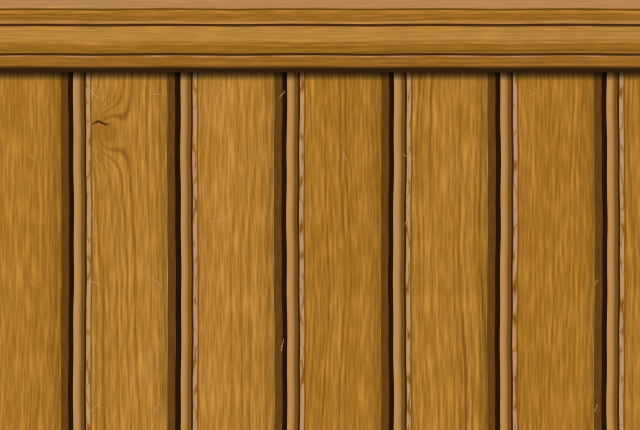
A WebGL 2 fragment shader for this texture:

```glsl
#version 300 es
precision highp float;
// Varnished pine wainscot: beaded vertical boards under a moulded horizontal rail.
uniform vec2 u_resolution;
out vec4 outColor;

const vec3 HONEY = vec3(0.66, 0.45, 0.135);
const vec3 GOLD  = vec3(0.75, 0.53, 0.23);
const vec3 AMBER = vec3(0.53, 0.34, 0.10);
const vec3 BROWN = vec3(0.38, 0.24, 0.08);
const vec3 WORN  = vec3(0.73, 0.56, 0.41);
const vec3 DARK  = vec3(0.20, 0.115, 0.035);

// One entry per board, left to right
const float TONE[7]  = float[](0.30, 0.70, 0.72, 0.30, 0.50, 0.25, 0.50);
const float GRAIN[7] = float[](0.40, 0.75, 0.65, 0.65, 1.00, 0.55, 0.70);
const float RINGS[7] = float[](18.0, 15.0, 12.0, 22.0, 15.0, 23.0, 14.0);
const float RAIL_BOTTOM = 0.68;
const float GROOVE_START = 0.57;

float hash(vec2 p) {
  vec3 q = fract(vec3(p.xyx) * 0.1031);
  q += dot(q, q.yzx + 33.33);
  return fract((q.x + q.y) * q.z);
}

// Soft-edged stripe between a and b
float band(float x, float a, float b, float soft) {
  return smoothstep(a - soft, a + soft, x) - smoothstep(b - soft, b + soft, x);
}

// Cellular noise: distance to the nearest scattered point
float cells(vec2 p) {
  vec2 base = floor(p);
  float nearest = 2.0;
  for (int j = -1; j <= 1; j++)
    for (int i = -1; i <= 1; i++) {
      vec2 c = base + vec2(i, j);
      vec2 point = c + vec2(hash(c), hash(c + 57.0));
      nearest = min(nearest, distance(p, point));
    }
  return nearest;
}

// Growth rings: one line of random place, width and depth in each unit of f
float rings(float f, float seed, float blur) {
  float dark = 0.0;
  for (int k = -1; k <= 1; k++) {
    float c = floor(f) + float(k);
    float place = hash(vec2(c, seed)), depth = hash(vec2(c, seed + 41.0));
    float d = abs(f - c - 0.2 - 0.6 * place);
    float line = 1.0 - smoothstep(0.0, mix(0.2, 0.42, place) + blur, d);
    dark = max(dark, line * mix(0.3, 1.0, depth));
  }
  return dark;
}

// Slow drift of the grain along its length
float wander(float along, float across, float seed) {
  return 0.035 * sin(along * 1.2 + seed * 4.0)
       + 0.012 * sin(along * 3.3 + seed * 9.0 + across * 5.0)
       + 0.003 * sin(along * 13.0 + seed + across * 25.0);
}

vec3 wood(vec2 p, float f, float seed, float tone, float depth, float blur) {
  float mottle = cells(p * vec2(5.0, 2.0) + seed * 13.0) - 0.45;
  float fibre = cells(p * vec2(42.0, 3.5) + seed * 17.0) - 0.45;
  vec3 col = mix(HONEY, GOLD, clamp(tone + 0.5 * mottle + 0.5 * fibre, 0.0, 1.0));
  float patchy = 0.72 + 0.28 * sin(p.x * 7.0 + seed * 3.0 + p.y * 0.6);
  float line = rings(f, seed, blur) * depth * patchy;
  col = mix(col, mix(AMBER, BROWN, line * 0.7), line * 0.85);
  return col * (1.0 + 0.17 * fibre);
}

vec3 board(vec2 p, float id, float px) {
  int n = clamp(int(id) + 1, 0, 6);
  float f = p.x + wander(p.y, p.x, id);
  vec2 k = (p - vec2(0.40, 1.24)) * vec2(1.0, 0.7);
  float knot = (id == 0.0) ? exp(-dot(k, k) * 34.0) : 0.0;
  vec3 col = wood(p, (f + 0.33 * knot) * RINGS[n], id + 3.0, TONE[n], GRAIN[n], px * RINGS[n]);
  col = mix(col, AMBER, 0.4 * knot);
  float crack = length((k + vec2(0.03, 0.06 + 0.01 * sin(p.x * 40.0))) * vec2(1.0, 9.0));
  if (id == 0.0) col = mix(col, DARK, 0.7 * (1.0 - smoothstep(0.04, 0.12, crack)));
  return col * (1.0 - 0.12 * smoothstep(0.85, 1.0, p.x));
}

// Bead, quirks and rubbed edge between two boards
vec3 groove(vec3 col, vec2 p, float id, float px) {
  float vary = hash(vec2(id, 7.0)) - 0.5;
  float x = p.x + 0.004 * sin(p.y * 2.1 + id * 5.0) + 0.002 * sin(p.y * 9.0 + id);
  float wear = cells(vec2(p.x * 22.0 + id * 9.0, p.y * 7.0));
  float gap = 0.118 + 0.025 * vary, soft = 0.7 * px;
  col = mix(col, mix(BROWN, AMBER, 0.35 * wear), band(x, 0.0, 0.08, soft));
  col = mix(col, DARK * 0.75, band(x, 0.074, gap, soft));
  vec3 bead = mix(GOLD, WORN, 0.7 - 0.6 * wear) * (1.0 - 0.25 * smoothstep(0.15, 0.2, x));
  col = mix(col, bead, band(x, gap, 0.195, soft));
  col = mix(col, mix(BROWN, AMBER, 0.5 + vary), band(x, 0.190, 0.238, soft));
  col = mix(col, DARK, 0.85 * band(x, 0.222, 0.240, soft));
  col = mix(col, mix(WORN, AMBER, smoothstep(0.35, 0.9, wear)), band(x, 0.240, 0.278, soft));
  return mix(col, BROWN, 0.6 * band(x, 0.280, 0.293, soft));
}

vec3 rail(vec2 p, float px) {
  float f = p.y + 0.4 * wander(p.x, p.y, 2.0);
  vec3 col = wood(p.yx, f * 24.0, 11.0, 0.5, 0.75, px * 24.0);
  float y = p.y + 0.002 * sin(p.x * 5.0), soft = 0.7 * px;
  float wear = cells(vec2(p.x * 4.0, p.y * 40.0));
  col = mix(col, WORN, 0.65 * band(y, -0.1, 0.075, 0.015));
  col = mix(col, BROWN, 0.85 * band(y, 0.080, 0.096, soft));
  col = mix(col, AMBER, 0.45 * band(y, 0.12, 0.20, 0.02));
  col = mix(col, WORN, (0.8 - 0.6 * wear) * band(y, 0.198, 0.220, soft));
  col = mix(col, DARK, 0.85 * band(y, 0.224, 0.246, soft));
  col = mix(col, mix(GOLD, WORN, 0.35), 0.5 * band(y, 0.26, 0.39, 0.02));
  col = mix(col, AMBER, 0.55 * band(y, 0.42, 0.61, 0.03));
  col = mix(col, DARK, 0.85 * band(y, 0.500, 0.520, soft));
  col = mix(col, WORN, (0.9 - wear) * band(y, 0.522, 0.538, soft));
  return mix(col, DARK * 0.8, 0.92 * smoothstep(0.60, 0.65, y));
}

// Sparse pale scratches, at most one per grid cell
float scratches(vec2 p, float px) {
  vec2 c = floor(p * 1.7), q = fract(p * 1.7) - 0.5;
  float turn = 6.283 * hash(c + 5.0), reach = 0.03 + 0.1 * hash(c + 9.0);
  vec2 dir = vec2(cos(turn), sin(turn));
  float d = length(q - dir * clamp(dot(q, dir), -reach, reach));
  return step(0.65, hash(c + 21.0)) * (1.0 - smoothstep(0.003, 0.008 + px, d));
}

void main() {
  // One unit is one board pitch; y runs down from the top edge
  float px = 6.0 / u_resolution.x;
  vec2 p = vec2(gl_FragCoord.x, u_resolution.y - gl_FragCoord.y) * px;
  float id = floor(p.x - GROOVE_START);
  vec2 local = vec2(p.x - GROOVE_START - id, p.y);
  vec3 col = groove(board(local, id, px), local, id, px);
  col = mix(col, WORN, 0.6 * scratches(p, px));
  col *= mix(0.35, 1.0, smoothstep(RAIL_BOTTOM, RAIL_BOTTOM + 0.09, p.y));
  col = mix(rail(p, px), col, smoothstep(-px, px, p.y - RAIL_BOTTOM));
  outColor = vec4(col, 1.0);
}
```
